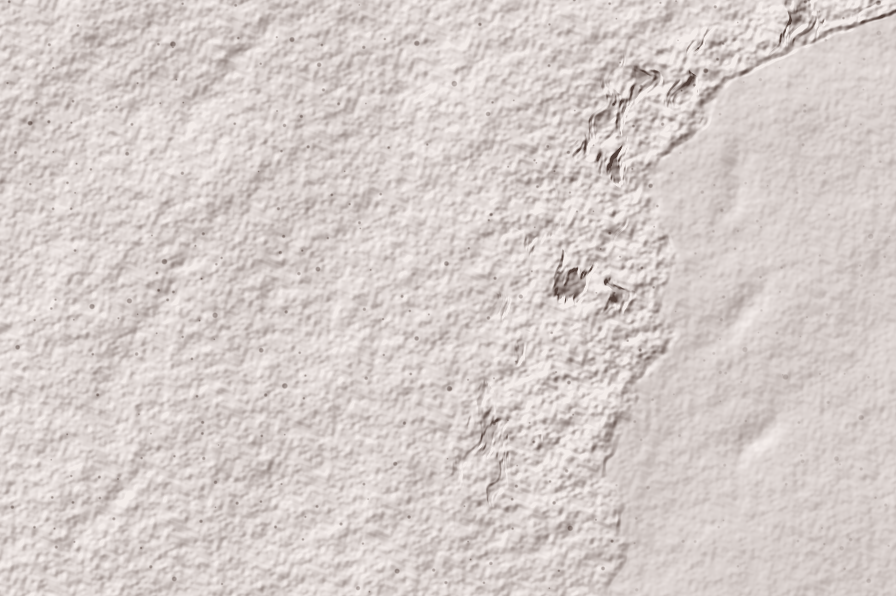
A WebGL 2 fragment shader for this texture:

```glsl
#version 300 es
precision highp float;
// Rough pale plaster wall in raking light, with a crumbled band beside a smoother coat.

#define LIGHT_DIR vec2(-0.6, 0.8)
#define LIGHT_STEP 0.0035
#define SHADOW_COLOR vec3(0.46, 0.40, 0.38)
#define PLASTER_COLOR vec3(0.91, 0.88, 0.87)
#define BASE_TONE 0.895
#define GRAIN 0.19
#define COAT_GRAIN 0.45
#define CRUMBLE_GRAIN 0.75
#define COAT_STEP 0.004
#define CREVICE_DARKNESS 0.50
#define PIT_CHANCE 0.22

uniform vec2 u_resolution;
out vec4 fragColor;

float hash(vec2 p) {
    return fract(sin(dot(p, vec2(127.1, 311.7))) * 43758.5453);
}

float noise(vec2 p) {
    vec2 i = floor(p), f = fract(p);
    f = f * f * (3.0 - 2.0 * f);
    return mix(mix(hash(i), hash(i + vec2(1, 0)), f.x),
               mix(hash(i + vec2(0, 1)), hash(i + vec2(1, 1)), f.x), f.y);
}

float fbm(vec2 p) {
    float sum = 0.0, amp = 0.5;
    for (int i = 0; i < 4; i++) {
        sum += amp * noise(p);
        p = mat2(1.6, 1.2, -1.2, 1.6) * p + 7.3;
        amp *= 0.5;
    }
    return sum / 0.9375;
}

// Signed distance across the ragged rim: positive on the smooth coat.
float coatSide(vec2 p) {
    float rise = max((p.y - 0.6) / 0.4, 0.0);
    float rim = 1.03 + 0.09 * smoothstep(0.22, 0.45, p.y) + 0.45 * rise * rise * rise;
    rim += 0.05 * (noise(vec2(p.y * 14.0, 3.0)) - 0.5) + 0.022 * (noise(p * 45.0) - 0.5);
    return p.x - rim;
}

float crumbleMask(vec2 p, float side) {
    float band = smoothstep(-0.36, -0.12, side) * (1.0 - smoothstep(-0.03, 0.0, side));
    return band * smoothstep(0.05, 0.30, p.y);
}

float crevice(vec2 p, float mask) {
    vec2 q = mat2(0.95, 0.3, -0.3, 0.95) * p;
    q += 0.03 * (noise(p * 30.0) - 0.5);
    float patches = smoothstep(0.35, 0.65, noise(p * 9.0 + 4.0));
    return smoothstep(0.60, 0.76, fbm(q * vec2(30.0, 14.0))) * mask * patches;
}

// Elongated hollow centred on the origin.
float hollow(vec2 p, float angle, vec2 size) {
    float c = cos(angle), s = sin(angle);
    vec2 q = vec2(c * p.x + s * p.y, c * p.y - s * p.x) / size;
    return exp(-dot(q, q));
}

float height(vec2 p) {
    float side = coatSide(p);
    float coat = smoothstep(-0.006, 0.008, side);
    float mask = crumbleMask(p, side);
    float rough = mix(1.0, COAT_GRAIN, coat) + CRUMBLE_GRAIN * mask;

    // Grain octaves with nearly equal slopes
    float h = 0.0, freq = 22.0, weight = 0.45;
    vec2 q = p;
    for (int i = 0; i < 4; i++) {
        h += GRAIN * weight / freq * noise(q * freq);
        q = mat2(0.8, 0.6, -0.6, 0.8) * q + 3.7;
        freq *= 1.9;
        weight = min(weight * 1.45, 1.1);
    }
    h *= rough;
    h += 0.012 * noise(p * 6.0) + 0.0006 * noise(p * vec2(110.0, 16.0));
    h += COAT_STEP * coat * smoothstep(0.2, 0.4, p.y);
    h -= 0.006 * crevice(p, mask);

    // Diagonal trowel marks on the left, dents on the coat
    vec2 wobble = 0.025 * vec2(noise(p * 18.0), noise(p * 18.0 + 9.0));
    for (int i = 0; i < 3; i++) {
        float k = float(i);
        h -= 0.004 * hollow(p + wobble - vec2(0.39 - 0.1 * k, 0.88 - 0.36 * k), 0.9, vec2(0.11, 0.018));
        float turn = 0.6 + 0.7 * hash(vec2(k, 2.0));
        vec2 centre = vec2(1.24 + 0.04 * hash(vec2(k, 5.0)), 0.28 + 0.21 * k);
        h -= 0.006 * hollow(p + wobble - centre, turn, vec2(0.065, 0.022));
    }
    return h;
}

// Small dark holes, at most one per cell in each layer.
float pits(vec2 p, float pixel) {
    float dark = 0.0;
    for (int i = 0; i < 2; i++) {
        float cell = 0.065 - 0.03 * float(i);
        vec2 id = floor(p / cell) + 31.0 * float(i);
        vec2 spot = 0.2 + 0.6 * vec2(hash(id), hash(id + 17.0));
        float radius = mix(0.0015, 0.0045, hash(id + 41.0)) * (1.0 - 0.4 * float(i));
        float d = length((fract(p / cell) - spot) * cell) - radius;
        float present = step(hash(id + 71.0), PIT_CHANCE);
        dark = max(dark, present * (1.0 - smoothstep(-pixel, pixel, d)));
    }
    return dark;
}

void main() {
    vec2 p = gl_FragCoord.xy / u_resolution.y;
    float side = coatSide(p);
    float coat = smoothstep(-0.01, 0.02, side);

    // Relief shading, with highlights softer than shadows
    float slope = (height(p) - height(p + LIGHT_DIR * LIGHT_STEP)) / LIGHT_STEP;
    float tone = BASE_TONE - 0.03 * coat + slope * (slope > 0.0 ? 0.75 : 1.25);
    tone += 0.06 * (noise(p * 4.0 + 2.0) - 0.5);

    // Deep shade in crevices and pits
    tone -= CREVICE_DARKNESS * crevice(p, crumbleMask(p, side));
    tone -= 0.55 * (1.0 - 0.6 * coat) * pits(p, 1.0 / u_resolution.y);
    fragColor = vec4(mix(SHADOW_COLOR, PLASTER_COLOR, clamp(tone, -0.3, 1.1)), 1.0);
}
```
